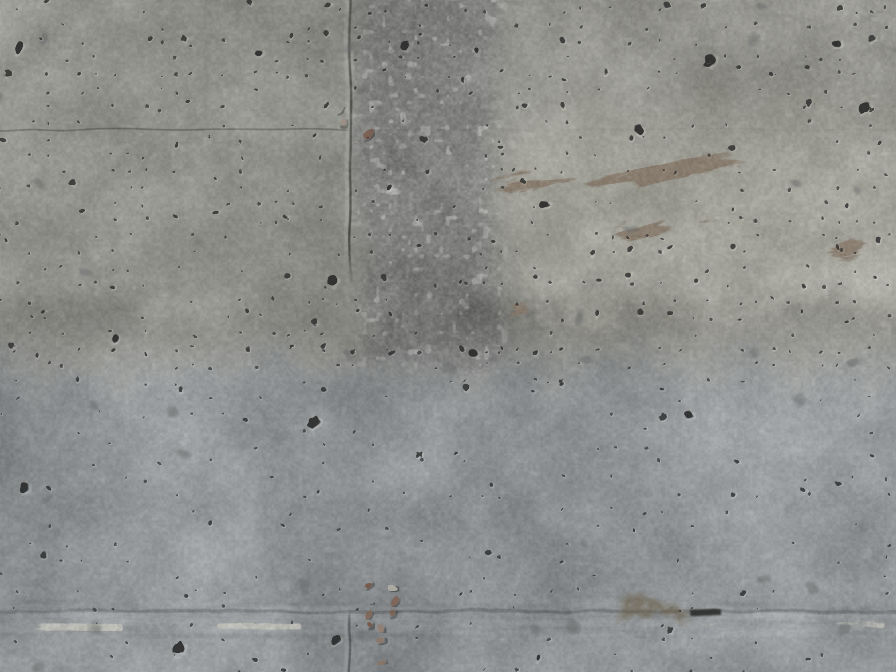
Give the GLSL for this texture, as a Shadertoy shader.

```glsl
// Weathered cast concrete: cloudy grey panels, board seams and a chipped joint.
// Value noise gives stains and grain, jittered cells scatter the air pores,
// and soft shapes broken up by noise place the brown and pale marks.

const vec3 PANEL_GREY = vec3(0.555, 0.556, 0.535);
const vec3 STRIP_GREY = vec3(0.518, 0.518, 0.513);
const vec3 PALE_GREY = vec3(0.622, 0.620, 0.587);
const vec3 COOL_GREY = vec3(0.562, 0.575, 0.582);
const vec3 PORE_DARK = vec3(0.17);
const vec3 SMUDGE_GREY = vec3(0.40, 0.41, 0.41);
const vec3 STAIN_BROWN = vec3(0.51, 0.455, 0.395);
const vec3 OCHRE = vec3(0.40, 0.35, 0.25);
const vec3 RUST = vec3(0.44, 0.30, 0.23);
const vec3 LIME_WHITE = vec3(0.75, 0.75, 0.72);
const float CLOUDS = 0.20, MOTTLING = 0.13, GRAIN = 0.075;
const float SEAM_X = 0.521, BOARD_Y = 0.807, JOINT_Y = 0.09, COOL_Y = 0.455;

float hash(vec2 p) {
    vec3 q = fract(p.xyx * 0.1031);
    q += dot(q, q.yzx + 33.33);
    return fract((q.x + q.y) * q.z);
}

float noise(vec2 p) {
    vec2 i = floor(p), f = fract(p);
    f = f * f * (3.0 - 2.0 * f);
    return mix(mix(hash(i), hash(i + vec2(1, 0)), f.x),
               mix(hash(i + vec2(0, 1)), hash(i + 1.0), f.x), f.y);
}

float fbm(vec2 p) {
    float sum = 0.0, amp = 0.516;
    for (int i = 0; i < 5; i++) {
        sum += amp * noise(p);
        p = mat2(1.6, 1.2, -1.2, 1.6) * p + 17.3;
        amp *= 0.5;
    }
    return sum;
}

// 1 near zero, falling to 0 between the two distances
float fall(float near, float far, float d) {
    return 1.0 - smoothstep(near, far, d);
}

float softBox(vec2 p, vec2 halfSize, float fade) {
    vec2 d = abs(p) - halfSize;
    return fall(-fade, fade, d.x) * fall(-fade, fade, d.y);
}

float glow(vec2 v) { return exp(-dot(v, v)); }

// One wobbly ellipse per chosen cell: x = coverage, y = lit lower rim
vec2 pores(vec2 p, float cells, float share, float radius, float blur) {
    vec2 id = floor(p * cells), key = id + cells * 3.0;
    vec2 v = p - (id + 0.3 + 0.4 * vec2(hash(key + 5.0), hash(key + 91.0))) / cells;
    float angle = 6.283 * hash(key + 43.0);
    vec2 axis = vec2(cos(angle), sin(angle));
    vec2 q = vec2(dot(v, axis), dot(v, vec2(-axis.y, axis.x)));
    q.y *= mix(1.0, 2.0, hash(key + 27.0));
    float size = radius * mix(0.55, 1.15, hash(key + 62.0));
    float d = length(q) - size * (0.65 + 0.7 * noise(p * 1.3 / radius));
    float rim = fall(0.0, 0.35 * radius + blur, abs(d - 0.3 * radius));
    rim *= smoothstep(0.0, size, v.x - v.y);
    return step(hash(key), share) * vec2(fall(-blur, blur, d), rim);
}

// Tilted streaky scrapes: xy = center, zw = radii
float scrapes(vec2 p) {
    vec4 spots[5] = vec4[5](vec4(0.79, 0.73, 0.07, 0.025), vec4(1.02, 0.745, 0.16, 0.033),
        vec4(0.96, 0.658, 0.1, 0.025), vec4(1.27, 0.63, 0.045, 0.022), vec4(0.77, 0.543, 0.025, 0.018));
    float field = 0.0;
    for (int i = 0; i < 5; i++) {
        vec2 v = p - spots[i].xy;
        v.y -= 0.12 * v.x;
        field = max(field, 1.0 - 0.65 * length(v / spots[i].zw));
    }
    float streak = fbm(vec2(p.x * 14.0 + p.y * 9.0, (p.y - 0.22 * p.x) * 75.0));
    return smoothstep(0.47, 0.62, field * 0.75 + (streak - 0.5) * 0.95) * step(0.001, field);
}

void mainImage(out vec4 fragColor, in vec2 fragCoord) {
    vec2 p = fragCoord / iResolution.y;
    float px = 1.0 / iResolution.y;
    float cloud = fbm(p * 3.5 + 4.0), mottle = fbm(p * 17.0 + 31.0);
    vec2 warped = p + 0.1 * (vec2(cloud, mottle) - 0.5);

    // Broad panels
    float strip = softBox(warped - vec2(0.63, 0.76), vec2(0.11, 0.29), 0.025);
    strip *= smoothstep(-0.004, 0.004, p.x - SEAM_X);
    float pale = softBox(warped - vec2(1.07, 0.69), vec2(0.31, 0.13), 0.07);
    vec3 col = mix(PANEL_GREY, PALE_GREY, 0.35 * smoothstep(0.75, 0.85, warped.x));
    col = mix(mix(col, STRIP_GREY, strip), PALE_GREY, pale);
    col = mix(col, COOL_GREY, fall(-0.05, 0.06, warped.y - COOL_Y));
    col -= 0.035 * glow(vec2(0.0, warped.y - 0.515) / 0.035);

    // Clouds, mottling, grain and pale flecks
    float grain = 0.6 * noise(p * 170.0) + 0.55 * noise(p * 330.0 + 9.0) - 0.575;
    col += CLOUDS * (cloud - 0.5) + MOTTLING * (mottle - 0.5);
    col += GRAIN * grain * (1.0 + 0.6 * strip);
    col += 0.09 * smoothstep(0.74, 0.92, noise(p * 105.0)) * (0.25 + strip);
    col = mix(col, STAIN_BROWN + 0.08 * grain, 0.8 * scrapes(p));

    // Board seams
    float seam = p.x - SEAM_X - 0.004 * (noise(p.yy * 14.0) - 0.5);
    float span = max(smoothstep(0.57, 0.64, p.y), fall(0.07, 0.1, p.y));
    col -= 0.2 * span * fall(0.0005, 0.0015 + px, abs(seam)) * (0.4 + mottle);
    col += 0.05 * span * fall(0.001, 0.005, abs(seam + 0.005));
    float board = p.y - BOARD_Y - 0.004 * (noise(p.xx * 11.0) - 0.5);
    span = mix(0.12, 1.0, fall(-0.01, 0.0, p.x - SEAM_X));
    col -= 0.14 * span * fall(0.0, 0.001 + px, abs(board));

    // Chipped joint with lime remains, ochre stain and dark slot
    float joint = softBox(p - vec2(0.7, JOINT_Y - 0.012), vec2(1.0, 0.028), 0.012);
    col += joint * 0.17 * (fbm(p * vec2(7.0, 95.0)) - 0.53);
    col -= 0.09 * fall(0.001, 0.004, abs(p.y - JOINT_Y - 0.01 * (mottle - 0.5)));
    float lime = softBox(p - vec2(0.11, 0.067), vec2(0.075, 0.008), 0.006)
        + softBox(p - vec2(0.385, 0.068), vec2(0.065, 0.007), 0.006)
        + 0.8 * softBox(p - vec2(1.14, 0.071), vec2(0.18, 0.009), 0.008);
    lime *= 0.2 + 0.75 * fbm(p * vec2(22.0, 60.0));
    col = mix(col, LIME_WHITE + 0.1 * grain, 0.85 * smoothstep(0.42, 0.6, lime));
    col = mix(col, OCHRE, 0.65 * softBox(warped - vec2(0.98, JOINT_Y), vec2(0.05, 0.006), 0.012));
    col = mix(col, PORE_DARK, 0.9 * softBox(p - vec2(1.05, 0.084 + 0.008 * mottle), vec2(0.023, 0.005), 0.003));

    // Loose rusty and pale chips beside the seam
    float nearChips = glow((p - vec2(0.565, 0.075)) * 26.0) + glow((p - vec2(0.535, 0.81)) * 40.0);
    vec2 chips = pores(p, 52.0, 0.75 * nearChips, 0.008, px);
    col = mix(col, mix(RUST, LIME_WHITE, hash(floor(p * 52.0) + 7.0)), 0.8 * chips.x) - 0.18 * chips.y;

    // Blurred smudges, then three sizes of air pores
    float upper = smoothstep(0.38, 0.52, p.y);
    col = mix(col, SMUDGE_GREY, 0.5 * pores(p + 0.37, 15.0, 0.17 - 0.08 * upper, 0.01, 0.006).x);
    float cells = 9.0, radius = 0.0085;
    for (int i = 0; i < 3; i++) {
        vec2 pore = pores(p + 0.013, cells, mix(0.14, 0.28, upper), radius, 0.7 * px);
        col = mix(col + 0.08 * pore.y, PORE_DARK, (0.92 - 0.12 * float(i)) * pore.x);
        cells *= 2.15;
        radius *= 0.56;
    }
    fragColor = vec4(clamp(col, 0.0, 1.0), 1.0);
}
```
